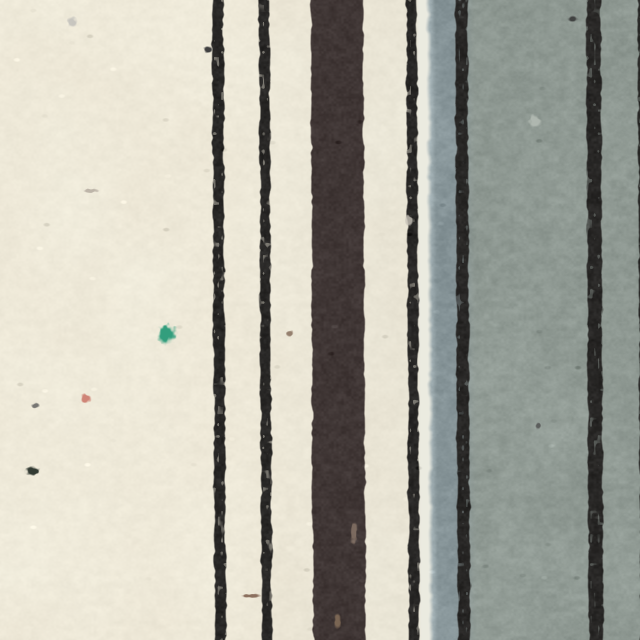
Give the GLSL for this pattern, as a WebGL 2 fragment shader.

```glsl
#version 300 es
precision highp float;

uniform vec2 u_resolution;
out vec4 fragColor;

float hash(vec2 p) {
    vec3 q = fract(p.xyx * vec3(0.1031, 0.103, 0.0973));
    q += dot(q, q.yzx + 33.33);
    return fract((q.x + q.y) * q.z);
}

float noise(vec2 p) {
    vec2 i = floor(p), f = fract(p);
    f = f * f * (3.0 - 2.0 * f);
    return mix(mix(hash(i), hash(i + vec2(1, 0)), f.x),
               mix(hash(i + vec2(0, 1)), hash(i + vec2(1, 1)), f.x), f.y);
}

float fbm(vec2 p) {
    float sum = 0.0, gain = 0.5;
    for (int i = 0; i < 4; i++) {
        sum += gain * noise(p);
        p = p * 2.03 + 17.3;
        gain *= 0.5;
    }
    return sum;
}

// Ragged boundary offset, different for each seed
float ragged(float y, float seed) {
    return (noise(vec2(y * 48.0, seed)) - 0.5) * 0.0026
         + (noise(vec2(y * 130.0, seed + 9.0)) - 0.5) * 0.0022;
}

// Coverage of a vertical inked bar
float bar(vec2 p, float center, float halfWidth, float seed) {
    float left = center - halfWidth + ragged(p.y, seed);
    float right = center + halfWidth + ragged(p.y, seed + 40.0);
    float soft = max(0.0017, 0.8 / u_resolution.x);
    return smoothstep(-soft, soft, p.x - left) * smoothstep(-soft, soft, right - p.x);
}

float speck(vec2 p, vec2 center, vec2 radius) {
    vec2 q = (p - center) / radius;
    float wobble = (noise(p * 190.0) - 0.5) * 0.6;
    return 1.0 - smoothstep(0.55, 1.25, length(q) + wobble);
}

void main() {
    vec2 uv = gl_FragCoord.xy / u_resolution;

    // Slight lean of the printed strips
    vec2 p = vec2(uv.x - 0.0042 * (1.0 - uv.y), uv.y);
    float cloud = fbm(uv * 9.0) - 0.47;
    float fiber = fbm(uv * vec2(75.0, 105.0)) - 0.47;
    float grain = noise(uv * 256.0) - 0.5;

    // Cream paper
    vec3 color = mix(vec3(0.935, 0.915, 0.85), vec3(0.915, 0.897, 0.835), smoothstep(0.3, 0.62, uv.x));
    color += cloud * vec3(0.025, 0.035, 0.04) + fiber * 0.04 + grain * 0.012;

    // Pale margin and grey field with a bluish left strip
    color = mix(color, vec3(0.92, 0.92, 0.88), smoothstep(0.648, 0.656, p.x));
    vec3 grey = mix(vec3(0.525, 0.58, 0.595), vec3(0.565, 0.605, 0.58), smoothstep(0.705, 0.745, p.x));
    grey += cloud * 0.06 + fiber * 0.09 + grain * 0.025;
    grey += 0.1 * (1.0 - smoothstep(0.671, 0.682, p.x));
    color = mix(color, grey, smoothstep(0.665, 0.674, p.x + ragged(p.y, 3.0)));

    // Dark lines: center, half width
    vec2 lines[6] = vec2[6](vec2(0.34, 0.0087), vec2(0.4128, 0.0082), vec2(0.643, 0.0083),
                            vec2(0.721, 0.0096), vec2(0.9275, 0.0112), vec2(1.001, 0.0045));
    vec3 ink = vec3(0.155, 0.15, 0.145) + fiber * 0.08 + grain * 0.045;
    for (int i = 0; i < 6; i++) {
        float wear = 1.0 - 0.4 * smoothstep(0.78, 0.95, noise(uv * vec2(170.0, 110.0) + float(i)));
        color = mix(color, ink, bar(p, lines[i].x, lines[i].y, float(i) * 7.0 + 11.0) * wear);
    }

    // Broad brown band
    vec3 brown = vec3(0.25, 0.213, 0.208) + fiber * 0.07 + grain * 0.04;
    color = mix(color, brown, bar(p, 0.5263, 0.0408, 71.0));

    // Sparse random flecks
    vec2 cell = floor(uv * 24.0);
    vec2 spot = vec2(hash(cell + 5.0), hash(cell + 31.0)) * 0.6 + 0.2;
    float fleck = 1.0 - smoothstep(0.03, 0.1, length((fract(uv * 24.0) - spot) * vec2(0.6, 1.0)));
    color += fleck * step(0.86, hash(cell + 83.0)) * (hash(cell + 57.0) - 0.6) * 0.16;

    // Coloured and dark specks
    color = mix(color, vec3(0.2, 0.62, 0.49), speck(uv, vec2(0.261, 0.478), vec2(0.013, 0.014)));
    color = mix(color, vec3(0.78, 0.42, 0.37), 0.8 * speck(uv, vec2(0.134, 0.377), vec2(0.007)));
    color = mix(color, vec3(0.2, 0.23, 0.2), speck(uv, vec2(0.051, 0.264), vec2(0.01, 0.006)));
    color = mix(color, vec3(0.35), 0.8 * speck(uv, vec2(0.055, 0.366), vec2(0.006, 0.004)));
    color = mix(color, vec3(0.25), speck(uv, vec2(0.325, 0.923), vec2(0.006, 0.005)));
    color = mix(color, vec3(0.66, 0.62, 0.58), 0.7 * speck(uv, vec2(0.142, 0.702), vec2(0.01, 0.003)));
    color = mix(color, vec3(0.68), 0.6 * speck(uv, vec2(0.113, 0.966), vec2(0.007)));
    color = mix(color, vec3(0.5, 0.4, 0.33), 0.8 * speck(uv, vec2(0.453, 0.479), vec2(0.005)));
    color = mix(color, vec3(0.45, 0.32, 0.25), 0.8 * speck(uv, vec2(0.391, 0.069), vec2(0.015, 0.003)));
    color = mix(color, vec3(0.2), 0.85 * speck(uv, vec2(0.895, 0.971), vec2(0.007, 0.005)));
    color = mix(color, vec3(0.3), 0.8 * speck(uv, vec2(0.841, 0.334), vec2(0.005)));

    // Pale chips
    color = mix(color, vec3(0.72, 0.75, 0.72), 0.8 * speck(uv, vec2(0.836, 0.811), vec2(0.009)));
    color = mix(color, vec3(0.78, 0.76, 0.72), 0.8 * speck(uv, vec2(0.638, 0.655), vec2(0.006, 0.008)));
    color = mix(color, vec3(0.58, 0.5, 0.44), 0.7 * speck(uv, vec2(0.553, 0.168), vec2(0.005, 0.018)));
    color = mix(color, vec3(0.58, 0.48, 0.38), 0.7 * speck(uv, vec2(0.527, 0.031), vec2(0.005, 0.012)));

    fragColor = vec4(clamp(color, 0.0, 1.0), 1.0);
}
```
